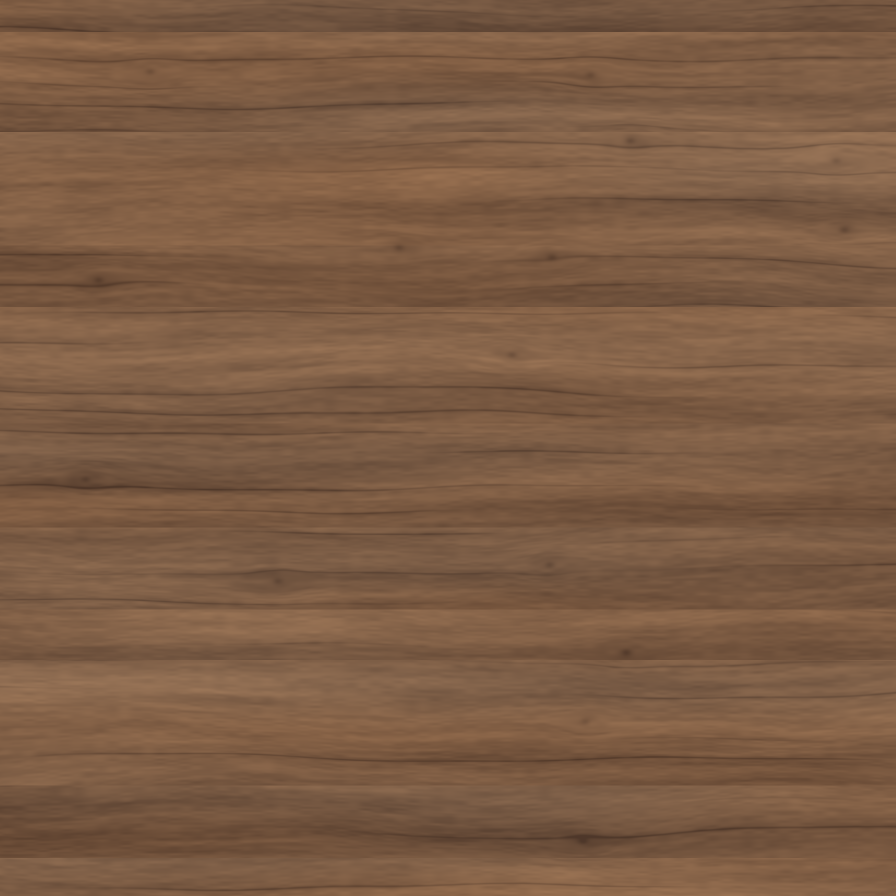
Write a WebGL 1 fragment shader that draws this texture.

```glsl
precision highp float;
uniform vec2 u_resolution;

#define BOARDS 10.0
#define VEIN_ROWS 36.0
#define VEIN_WIDTH 0.0011
#define VEIN_DARKNESS 1.5
#define KNOT_GRID vec2(4.0, 9.0)
#define KNOT_CHANCE 0.45
#define KNOT_SIZE 0.0045
#define WAVE 0.018
#define BASE_COLOR vec3(0.491, 0.363, 0.267)
#define TONE_RANGE vec3(0.071, 0.056, 0.040)
#define WARM_SHIFT vec3(0.012, -0.008, -0.022)

float hash(vec2 p) {
  vec3 q = fract(p.xyx * 0.1031);
  q += dot(q, q.yzx + 33.33);
  return fract((q.x + q.y) * q.z);
}

float noise(vec2 p) {
  vec2 cell = floor(p), f = fract(p);
  f = f * f * (3.0 - 2.0 * f);
  return mix(mix(hash(cell), hash(cell + vec2(1.0, 0.0)), f.x),
             mix(hash(cell + vec2(0.0, 1.0)), hash(cell + 1.0), f.x), f.y);
}

// Lower edge of a board, in board units
float boardEdge(float id) {
  return id + 0.65 * hash(vec2(id, 17.0));
}

// Cellular knots: x is the bend of the grain, y the darkening
vec2 knots(vec2 p) {
  vec2 home = floor(p * KNOT_GRID), result = vec2(0.0);
  for (int j = -1; j <= 1; j++) {
    for (int i = -1; i <= 1; i++) {
      vec2 cell = home + vec2(float(i), float(j));
      vec2 jitter = vec2(hash(cell + 31.0), hash(cell + 57.0));
      vec2 d = p - (cell + 0.15 + 0.7 * jitter) / KNOT_GRID;
      float present = step(hash(cell + 83.0), KNOT_CHANCE);
      vec2 wide = d / vec2(0.035, 0.016);
      vec2 core = d / (KNOT_SIZE * vec2(1.2, 0.8));
      result.x -= present * 0.65 * d.y * exp(-dot(wide, wide));
      result.y += present * (0.9 * exp(-dot(core, core))
                + 0.45 * exp(-dot(core, core) * 0.1));
    }
  }
  return result;
}

// Thin dark growth lines that fade in and out along the grain
float veins(float x, float grain) {
  float y = grain * VEIN_ROWS;
  float row = floor(y);
  float d = (fract(y) - 0.25 - 0.5 * hash(vec2(row, 5.0))) / VEIN_ROWS;
  float strength = smoothstep(0.42, 0.85, noise(vec2(x * 3.2, row * 7.0)));
  float line = exp(-d * d / (VEIN_WIDTH * VEIN_WIDTH));
  float shade = exp(-abs(d) / (VEIN_WIDTH * 2.2));
  return strength * (0.65 * line + 0.35 * shade);
}

vec3 wood(vec2 p) {
  // Boards of uneven height
  float y = p.y * BOARDS;
  float id = floor(y);
  id -= step(y, boardEdge(id));
  float bottom = boardEdge(id);
  float height = (y - bottom) / (boardEdge(id + 1.0) - bottom);
  float x = p.x + 9.0 * hash(vec2(id, 41.0)) + 3.0;

  // Grain coordinate, bent by slow waves and by knots
  vec2 knot = knots(p + 2.0);
  float grain = p.y + 1.7 * id + 4.0 + knot.x;
  grain += WAVE * (noise(vec2(x * 3.0, grain * 10.0)) - 0.5);
  grain += WAVE * 0.13 * sin(x * 11.0 + grain * 31.0);
  grain += WAVE * 0.05 * sin(x * 29.0 - grain * 47.0);

  // Tone: light at the top of a board, darker below, then streaks and pores
  float tone = 0.85 * (height - 0.5);
  tone += 0.45 * (hash(vec2(id, 71.0)) - 0.5);
  tone += 1.5 * (noise(vec2(x * 1.8, grain * 30.0)) - 0.5);
  tone += 1.0 * (noise(vec2(x * 3.5, grain * 85.0)) - 0.5);
  tone += 0.8 * (noise(vec2(x * 16.0, grain * 220.0)) - 0.5);
  tone += 0.6 * (noise(vec2(x * 75.0, grain * 410.0)) - 0.5);
  tone -= VEIN_DARKNESS * veins(x, grain) + knot.y;

  float warmth = noise(vec2(x * 2.2, grain * 17.0) + 50.0) - 0.5;
  return BASE_COLOR + TONE_RANGE * max(tone, -2.6) + WARM_SHIFT * warmth;
}

void main() {
  // Four samples per pixel smooth the edges and fine grain
  vec3 color = vec3(0.0);
  for (int j = 0; j < 2; j++) {
    for (int i = 0; i < 2; i++) {
      vec2 offset = vec2(float(i), float(j)) * 0.5 - 0.25;
      color += wood((gl_FragCoord.xy + offset) / u_resolution.y);
    }
  }
  gl_FragColor = vec4(color * 0.25, 1.0);
}
```
